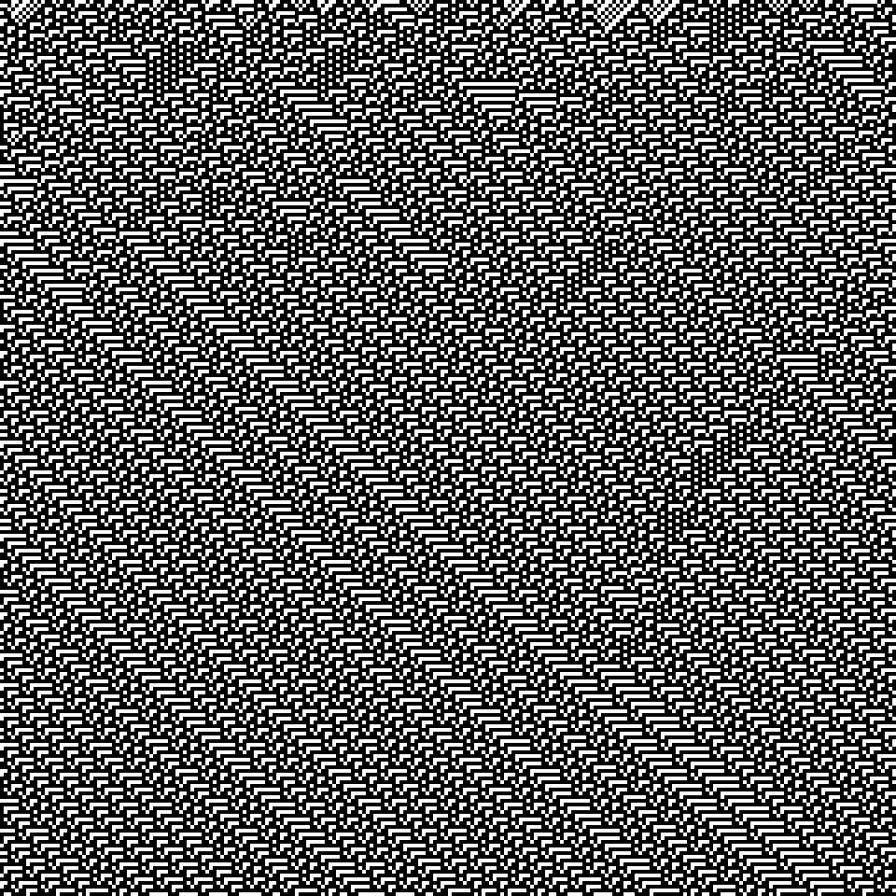
Write a Shadertoy shader that draws this pattern.

```glsl
// Draws the history of a one-dimensional cellular automaton, from a random top row downwards.

const float CELLS_PER_SIDE = 240.0;   // cells along the canvas height
const int   RING_MASK = 255;          // the automaton lives on a ring of 256 cells
const float SEED = 7.31;              // selects the random first row
const vec3  DEAD_COLOR = vec3(0.0);
const vec3  LIVE_COLOR = vec3(1.0);

// One generation: 256 cells packed as bits, 32 per word.
struct Generation { uvec4 low; uvec4 high; };

vec4 hash(vec4 n) {
    return fract(sin(n * 12.9898 + SEED) * 43758.5453);
}

// Four random words, assembled from four random bytes each.
uvec4 randomWords(float offset) {
    uvec4 words = uvec4(0u);
    for (int i = 0; i < 4; i++) {
        vec4 n = vec4(0.0, 1.0, 2.0, 3.0) + offset + 4.0 * float(i);
        words = (words << 8) | uvec4(floor(hash(n) * 256.0));
    }
    return words;
}

// Rule 41: a cell lives after the neighbourhoods 000, 011 and 101.
uvec4 applyRule(uvec4 left, uvec4 self, uvec4 right) {
    return ~(left | self | right) | (right & (left ^ self));
}

// Advances 128 cells, given the words that precede and follow each word.
uvec4 advanceWords(uvec4 before, uvec4 words, uvec4 after) {
    uvec4 left = (words << 1) | (before >> 31);
    uvec4 right = (words >> 1) | (after << 31);
    return applyRule(left, words, right);
}

Generation advance(Generation g) {
    return Generation(
        advanceWords(uvec4(g.high.w, g.low.xyz), g.low, uvec4(g.low.yzw, g.high.x)),
        advanceWords(uvec4(g.low.w, g.high.xyz), g.high, uvec4(g.high.yzw, g.low.x)));
}

float cellState(Generation g, int column) {
    int index = column & RING_MASK;
    uvec4 words = index < 128 ? g.low : g.high;
    uint word = words[(index >> 5) & 3];
    return float((word >> uint(index & 31)) & 1u);
}

// Blends two neighbouring cells of a generation.
float blendCells(Generation g, int column, float share) {
    return mix(cellState(g, column), cellState(g, column + 1), share);
}

void mainImage(out vec4 fragColor, in vec2 fragCoord) {
    // Position in cells; time runs down from the top edge.
    vec2 fromTop = vec2(fragCoord.x, iResolution.y - fragCoord.y);
    vec2 position = fromTop / iResolution.y * CELLS_PER_SIDE;

    // First cell under the pixel, and the share covered by the next one.
    float footprint = min(CELLS_PER_SIDE / iResolution.y, 1.0);
    vec2 corner = max(position - 0.5 * footprint, 0.0);
    vec2 cell = floor(corner);
    vec2 nextShare = clamp((corner + footprint - cell - 1.0) / footprint, 0.0, 1.0);

    // Run the automaton down to this row.
    Generation current = Generation(randomWords(1.0), randomWords(17.0));
    int row = int(cell.y);
    for (int step = 0; step < row; step++) {
        current = advance(current);
    }

    // Box-filtered coverage across two columns and two generations.
    int column = int(cell.x);
    float upper = blendCells(current, column, nextShare.x);
    float lower = blendCells(advance(current), column, nextShare.x);
    float coverage = mix(upper, lower, nextShare.y);

    fragColor = vec4(mix(DEAD_COLOR, LIVE_COLOR, coverage), 1.0);
}
```
